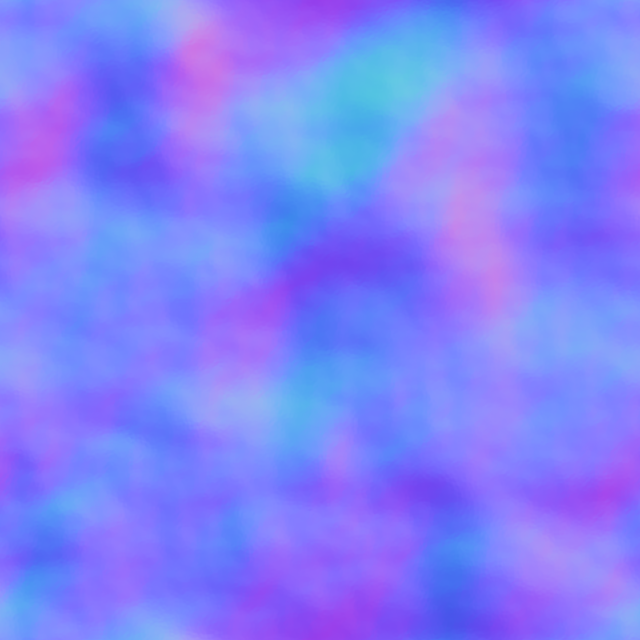
Reproduce this texture map procedurally as a WebGL 1 fragment shader.

```glsl
precision highp float;
// Tileable tangent-space normal map of softly rolling, cloudy bumps.

uniform vec2 u_resolution;

const float BASE_PERIOD = 3.0;    // noise cells across the canvas
const int   OCTAVES     = 5;
const float SLOPE_GAIN  = 0.46;   // slope kept by each finer octave
const float STEEPNESS   = 0.38;   // overall bump strength
const float LEAN        = 0.30;   // stretches bumps along the rising diagonal
const float FROST_PERIOD = 160.0; // cells of the fine edge jitter
const float FROST_AMOUNT = 0.0022; // reach of the jitter
const vec2  OCTAVE_SHIFT = vec2(0.37, 0.61);

// Two random values in 0..1 from a lattice cell and a seed
vec2 hash2(vec2 cell, float seed) {
  vec3 p = fract(vec3(cell.xyx + seed * 17.3) * vec3(0.1031, 0.1030, 0.0973));
  p += dot(p, p.yzx + 33.33);
  return fract((p.xx + p.yz) * p.zy);
}

// Random lattice gradient, wrapped so that the pattern tiles
vec2 latticeGradient(vec2 cell, float period, float seed) {
  vec2 g = 2.0 * hash2(mod(cell, period), seed) - 1.0;
  return g - LEAN * g.yx;
}

// Analytic slope of periodic gradient noise
vec2 noiseSlope(vec2 p, float period, float seed) {
  vec2 cell = floor(p);
  vec2 f = p - cell;
  vec2 u = f * f * f * (f * (f * 6.0 - 15.0) + 10.0);
  vec2 du = 30.0 * f * f * (f * (f - 2.0) + 1.0);

  vec2 ga = latticeGradient(cell, period, seed);
  vec2 gb = latticeGradient(cell + vec2(1.0, 0.0), period, seed);
  vec2 gc = latticeGradient(cell + vec2(0.0, 1.0), period, seed);
  vec2 gd = latticeGradient(cell + vec2(1.0, 1.0), period, seed);

  float va = dot(ga, f);
  float vb = dot(gb, f - vec2(1.0, 0.0));
  float vc = dot(gc, f - vec2(0.0, 1.0));
  float vd = dot(gd, f - vec2(1.0, 1.0));

  vec2 blended = mix(mix(ga, gb, u.x), mix(gc, gd, u.x), u.y);
  return blended + du * (u.yx * (va - vb - vc + vd) + vec2(vb, vc) - va);
}

// Slope of the whole height field, summed over octaves
vec2 heightSlope(vec2 uv) {
  vec2 slope = vec2(0.0);
  float period = BASE_PERIOD;
  float weight = 1.0;
  for (int i = 0; i < OCTAVES; i++) {
    float seed = float(i) + 1.0;
    slope += weight * noiseSlope(uv * period + OCTAVE_SHIFT * seed, period, seed);
    period *= 2.0;
    weight *= SLOPE_GAIN;
  }
  return slope;
}

void main() {
  vec2 uv = gl_FragCoord.xy / u_resolution;

  // Frosted look: nudge each sample by fine noise
  uv += FROST_AMOUNT * noiseSlope(uv * FROST_PERIOD, FROST_PERIOD, 9.0);

  vec3 normal = normalize(vec3(-STEEPNESS * heightSlope(uv), 1.0));
  gl_FragColor = vec4(0.5 + 0.5 * normal, 1.0);
}
```
